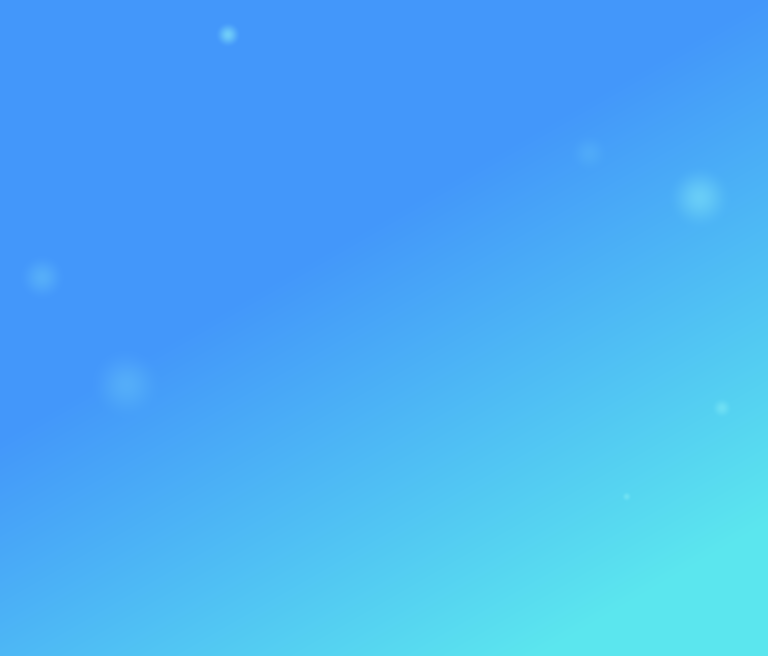
Write a WebGL 2 fragment shader that draws this background.

```glsl
#version 300 es
precision highp float;
// A calm blue field that turns to aqua toward the lower right corner,
// with a few soft round lights. The field is one slanted linear ramp;
// each light is a smooth radial falloff blended over it.

#define RAMP_ANGLE 0.5236
#define RAMP_START 0.400
#define RAMP_END 0.880
#define BLUE vec3(0.263, 0.592, 0.980)
#define AQUA vec3(0.357, 0.902, 0.933)
#define LIGHT_COLOR vec3(0.550, 0.940, 0.970)
#define LIGHT_COUNT 7

uniform vec2 u_resolution;
out vec4 fragColor;

// Each light: centre as a share of the canvas, radius in heights, strength
const vec4 LIGHTS[LIGHT_COUNT] = vec4[](
    vec4(0.297, 0.947, 0.020, 0.60),
    vec4(0.767, 0.767, 0.030, 0.13),
    vec4(0.911, 0.699, 0.050, 0.45),
    vec4(0.055, 0.577, 0.036, 0.25),
    vec4(0.164, 0.415, 0.056, 0.22),
    vec4(0.940, 0.378, 0.016, 0.45),
    vec4(0.816, 0.243, 0.008, 0.45)
);

// Slanted ramp running from the top left corner to the bottom right one
vec3 backdrop(vec2 uv, float aspect) {
    vec2 direction = vec2(sin(RAMP_ANGLE), cos(RAMP_ANGLE));
    float span = dot(vec2(aspect, 1.0), direction);
    float along = dot(vec2(uv.x * aspect, 1.0 - uv.y), direction) / span;
    float blend = clamp((along - RAMP_START) / (RAMP_END - RAMP_START), 0.0, 1.0);
    return mix(BLUE, AQUA, blend);
}

// Soft disc: one at the centre, fading to zero at the radius
float glow(vec2 offset, float radius) {
    return 1.0 - smoothstep(0.0, radius, length(offset));
}

void main() {
    vec2 uv = gl_FragCoord.xy / u_resolution;
    float aspect = u_resolution.x / u_resolution.y;
    vec3 color = backdrop(uv, aspect);

    for (int i = 0; i < LIGHT_COUNT; i++) {
        vec4 light = LIGHTS[i];
        vec2 offset = (uv - light.xy) * vec2(aspect, 1.0);
        color = mix(color, LIGHT_COLOR, light.w * glow(offset, light.z));
    }
    fragColor = vec4(color, 1.0);
}
```
